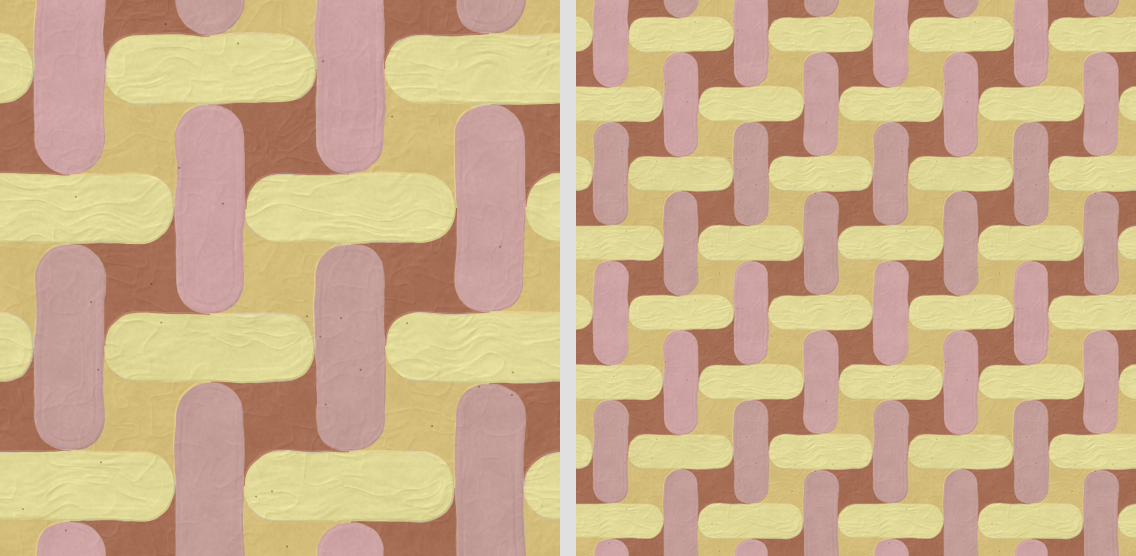
Left, the tile; right, the same tile 2 across and 2 down.
Write a WebGL 2 fragment shader that draws this pattern.

```glsl
#version 300 es
precision highp float;
// Hand-painted basketweave of pink upright and yellow level round-ended bars on ochre and brown.
uniform vec2 u_resolution;
out vec4 fragColor;

const float SIZE = 8.0;    // canvas width and height in bar widths
const float PITCH = 4.0;   // two repeats each way
const float RADIUS = 0.493;
const float TAU = 6.28319;
const vec3 PINK = vec3(0.805, 0.642, 0.640);
const vec3 DUSTY_PINK = vec3(0.760, 0.612, 0.592);
const vec3 YELLOW = vec3(0.878, 0.846, 0.588);
const vec3 OCHRE = vec3(0.830, 0.738, 0.475);
const vec3 BROWN = vec3(0.648, 0.430, 0.330);
const vec3 PRIMER = vec3(0.79, 0.77, 0.70);

float hash(vec2 p) {
    vec3 q = fract(vec3(p.xyx) * 0.1031);
    q += dot(q, q.yzx + 33.33);
    return fract((q.x + q.y) * q.z);
}

// Value noise that wraps with the canvas; freq must be whole.
float noise(vec2 p, vec2 freq, float seed) {
    p *= freq;
    vec2 period = SIZE * freq;
    vec2 a = mod(floor(p), period), b = mod(a + 1.0, period);
    vec2 f = fract(p);
    f = f * f * (3.0 - 2.0 * f);
    vec2 s = vec2(seed * 17.0, seed * 5.0);
    return mix(mix(hash(a + s), hash(vec2(b.x, a.y) + s), f.x),
               mix(hash(vec2(a.x, b.y) + s), hash(b + s), f.x), f.y);
}

vec2 warp(vec2 p, float freq, float amount, float seed) {
    vec2 n = vec2(noise(p, vec2(freq), seed), noise(p, vec2(freq), seed + 1.0));
    return p + amount * (n - 0.5);
}

// Brushed paint thickness: broad strokes, bristle marks and sharp ridges.
float strokes(vec2 p, vec2 grain, float seed) {
    vec2 w = warp(p, 2.0, 0.35, seed);
    float ridge = 1.0 - abs(2.0 * noise(w, grain, seed + 2.0) - 1.0);
    return 0.5 * noise(w, grain * 2.0, seed + 3.0)
         + 0.3 * noise(w, grain * 4.0, seed + 4.0) + 0.45 * pow(ridge, 9.0);
}

// Upright bar with slightly squared round ends.
float barDistance(vec2 q) {
    q = abs(q);
    q.y = max(q.y - 1.0, 0.0);
    vec2 k = pow(max(q, 1e-4), vec2(2.15));
    return pow(k.x + k.y, 1.0 / 2.15) - RADIUS;
}

// Nearest bar of a half-drop lattice: distance, then its wrapped centre.
vec3 nearestBar(vec2 p, vec2 origin, bool level) {
    vec3 best = vec3(1e3, 0.0, 0.0);
    for (int i = 0; i < 2; i++) {
        vec2 base = origin + 0.5 * PITCH * float(i);
        vec2 centre = base + PITCH * floor((p - base) / PITCH + 0.5);
        vec2 q = p - centre;
        float d = barDistance(level ? q.yx : q);
        if (d < best.x) best = vec3(d, mod(centre, SIZE));
    }
    return best;
}

float cover(float d, float px) { return clamp(0.5 - d / px, 0.0, 1.0); }

// Strokes that follow the outline near the rim of a bar.
float rimStrokes(vec2 p, float d, float seed) {
    float n = noise(vec2(d, p.x + p.y), vec2(26.0, 1.0), seed);
    return 0.4 * n * smoothstep(-0.3, -0.08, d);
}

// Lays one coat over rgb + height, with bare primer along parts of its edge.
vec4 layCoat(vec4 below, vec4 coat, vec2 p, float d, float bare, float px) {
    vec4 result = mix(below, coat, cover(d, px));
    float gap = smoothstep(0.52, 0.72, noise(p, vec2(2.0), 31.0));
    result.rgb = mix(result.rgb, PRIMER, bare * gap * cover(abs(d) - 0.007, px));
    return result;
}

vec4 paintedSurface(vec2 p, float px) {
    vec2 edge = warp(warp(p, 2.0, 0.045, 11.0), 9.0, 0.012, 13.0);
    vec3 upright = nearestBar(edge, vec2(1.0), false);
    vec3 level = nearestBar(edge, vec2(3.0, 1.0), true);

    // Ground: checks whose seams lie beneath the bars
    vec2 check = floor((edge + 1.0) * 0.5);
    vec3 ground = mod(check.x + check.y, 2.0) < 0.5 ? OCHRE : BROWN;
    vec4 surface = vec4(ground, 0.55 * strokes(p, vec2(4.0), 41.0));

    // Pink bars grow dustier and paler in slow bands
    float dust = 0.5 + 0.5 * cos(TAU * (upright.z - 6.0) / SIZE);
    dust = clamp(dust + 0.5 * (hash(upright.yz) - 0.5), 0.0, 1.0);
    float thickness = 0.15 + 0.4 * strokes(p, vec2(4.0, 3.0), 51.0) + rimStrokes(p, upright.x, 55.0);
    surface = layCoat(surface, vec4(mix(PINK, DUSTY_PINK, dust), thickness), p, upright.x, 0.35, px);

    // Yellow bars carry the thickest paint
    vec3 yellow = YELLOW + 0.02 * (hash(level.yz + 9.0) - 0.5);
    thickness = 0.3 + 0.85 * strokes(p, vec2(2.0, 6.0), 61.0) + rimStrokes(p, level.x, 65.0);
    return layCoat(surface, vec4(yellow, thickness), p, level.x, 0.75, px);
}

void main() {
    vec2 uv = gl_FragCoord.xy / u_resolution;
    vec2 p = SIZE * vec2(uv.x, 1.0 - uv.y);
    float px = SIZE / min(u_resolution.x, u_resolution.y);
    vec4 surface = paintedSurface(p, px);

    // Raking light from the upper left
    float slope = paintedSurface(p + vec2(0.018, 0.026), px).a - surface.a;
    vec3 color = surface.rgb + 0.13 * clamp(slope, -0.5, 0.5);

    // Uneven pigment and fine grain
    color += 0.025 * (noise(p, vec2(3.0), 71.0) - 0.5);
    color += 0.022 * (noise(p, vec2(30.0), 73.0) - 0.5);

    // Sparse specks of dirt
    vec2 cell = floor(p * 4.0);
    vec2 spot = 0.2 + 0.6 * vec2(hash(cell + 5.0), hash(cell + 83.0));
    float speck = cover(length(fract(p * 4.0) - spot) / 4.0 - 0.014, px);
    color *= 1.0 - 0.3 * speck * step(0.975, hash(cell + 47.0));
    fragColor = vec4(color, 1.0);
}
```
